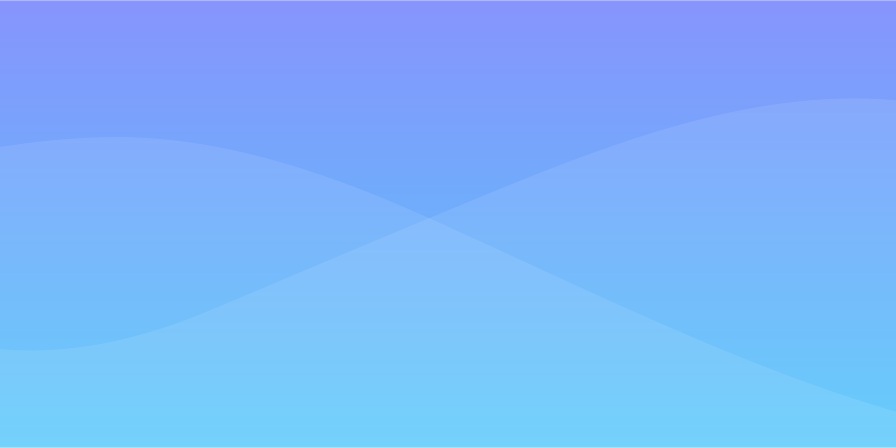
Reproduce this background procedurally as a Shadertoy shader.

```glsl
// Two translucent white waves crossing over a violet-to-sky-blue vertical gradient.

// Cubic Hermite curve through knots a and b, each given as (x, height, slope)
float hermite(vec3 a, vec3 b, float x) {
    float span = b.x - a.x;
    float t = (x - a.x) / span;
    float s = 1.0 - t;
    float ends = mix(a.y, b.y, t * t * (3.0 - 2.0 * t));
    return ends + span * t * s * (s * a.z - t * b.z);
}

// Smooth curve through four knots ordered by x
float waveHeight(vec3 a, vec3 b, vec3 c, vec3 d, float x) {
    if (x < b.x) return hermite(a, b, x);
    if (x < c.x) return hermite(b, c, x);
    return hermite(c, d, x);
}

// Coverage below a crest, softened over about one pixel
float below(float crest, float y) {
    float pixel = 1.0 / iResolution.y;
    return smoothstep(-0.6 * pixel, 0.6 * pixel, crest - y);
}

void mainImage(out vec4 fragColor, in vec2 fragCoord) {
    vec2 uv = fragCoord / iResolution.xy;

    // Sky gradient
    vec3 color = mix(vec3(0.335, 0.785, 0.98), vec3(0.53, 0.58, 0.99), uv.y);

    // Wave falling to the right, and wave rising to the right
    vec3 crossing = vec3(0.479, 0.513, 0.0);
    float falling = waveHeight(vec3(0.0, 0.672, 0.30), vec3(0.13, 0.694, 0.0),
                               crossing - vec3(0.0, 0.0, 0.90), vec3(1.0, 0.081, -0.58), uv.x);
    float rising = waveHeight(vec3(0.0, 0.221, -0.18), vec3(0.234, 0.307, 0.84),
                              crossing + vec3(0.0, 0.0, 0.83), vec3(1.0, 0.776, -0.18), uv.x);

    // Each wave is a thin white veil, so the overlap is lighter
    color = mix(color, vec3(1.0), 0.09 * below(falling, uv.y));
    color = mix(color, vec3(1.0), 0.09 * below(rising, uv.y));

    // Faint light rim along the top and bottom
    float rim = 1.0 - smoothstep(0.0, 0.004, min(uv.y, 1.0 - uv.y));
    color = mix(color, vec3(1.0), 0.4 * rim);

    fragColor = vec4(color, 1.0);
}
```
